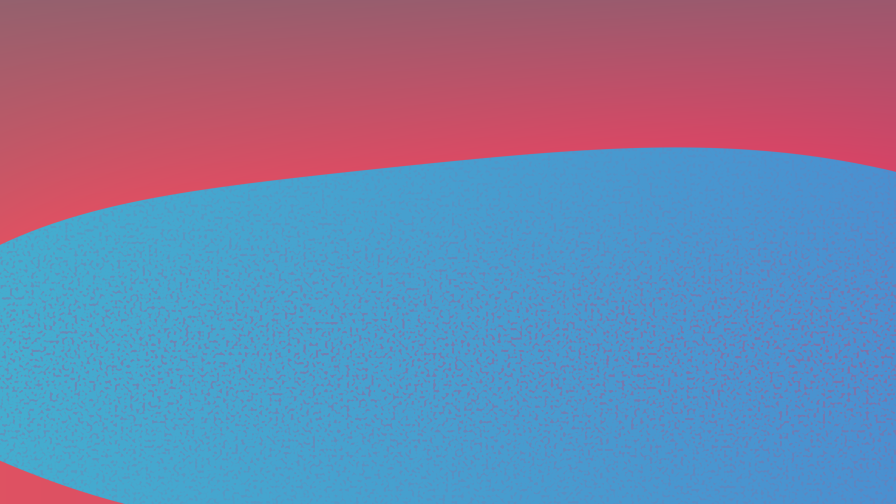
Reproduce this background procedurally as a WebGL 1 fragment shader.

```glsl
precision highp float;
// A grainy blue blob with a wavy rim on a rose to grey gradient.

uniform vec2 u_resolution;

vec2 randomGradient(vec2 cell) {
  float angle = 6.2832 * fract(sin(dot(cell, vec2(12.9, 78.2))) * 43758.5);
  return vec2(cos(angle), sin(angle));
}

float gradientNoise(vec2 p) {
  vec2 cell = floor(p);
  vec2 f = fract(p);
  vec2 blend = f * f * (3.0 - 2.0 * f);
  float a = dot(randomGradient(cell), f);
  float b = dot(randomGradient(cell + vec2(1.0, 0.0)), f - vec2(1.0, 0.0));
  float c = dot(randomGradient(cell + vec2(0.0, 1.0)), f - vec2(0.0, 1.0));
  float d = dot(randomGradient(cell + 1.0), f - 1.0);
  return mix(mix(a, b, blend.x), mix(c, d, blend.x), blend.y);
}

// Heights of the blob's upper and lower rims
float upperRim(float x) {
  return 0.514 + x * (0.845 + x * (-2.386 + x * (4.243 + x * (x - 3.557))));
}

float lowerRim(float x) {
  x = min(x, 0.35);
  return 0.086 + x * (1.1 * x - 0.77);
}

void main() {
  vec2 uv = gl_FragCoord.xy / u_resolution;
  float top = upperRim(uv.x);

  // Backdrop: bright at the rim, greyer towards the top
  float rise = clamp((uv.y - top) / (1.0 - top), 0.0, 1.0);
  vec3 rose = mix(vec3(0.87, 0.32, 0.385), vec3(0.84, 0.265, 0.40), uv.x);
  vec3 grey = mix(vec3(0.58, 0.38, 0.43), vec3(0.61, 0.345, 0.43), uv.x);
  vec3 backdrop = mix(rose, grey, rise);

  // Blob: cyan to blue, with mauve specks thickest across its middle
  vec3 blue = mix(vec3(0.265, 0.68, 0.81), vec3(0.29, 0.565, 0.815), uv.x);
  float band = (uv.y - 0.3) / 0.24;
  float density = exp(-band * band) * mix(0.6, 1.0, uv.x);
  float grain = gradientNoise(gl_FragCoord.xy / u_resolution.y * 163.0);
  float speck = smoothstep(0.0, 0.4, grain) * (0.1 + 0.75 * density);
  vec3 blob = mix(blue, vec3(0.54, 0.42, 0.63), speck);

  // Smooth rim
  float inside = min(top - uv.y, uv.y - lowerRim(uv.x));
  float softness = max(0.0015, 0.75 / u_resolution.y);
  float cover = smoothstep(-softness, softness, inside);
  gl_FragColor = vec4(mix(backdrop, blob, cover), 1.0);
}
```
